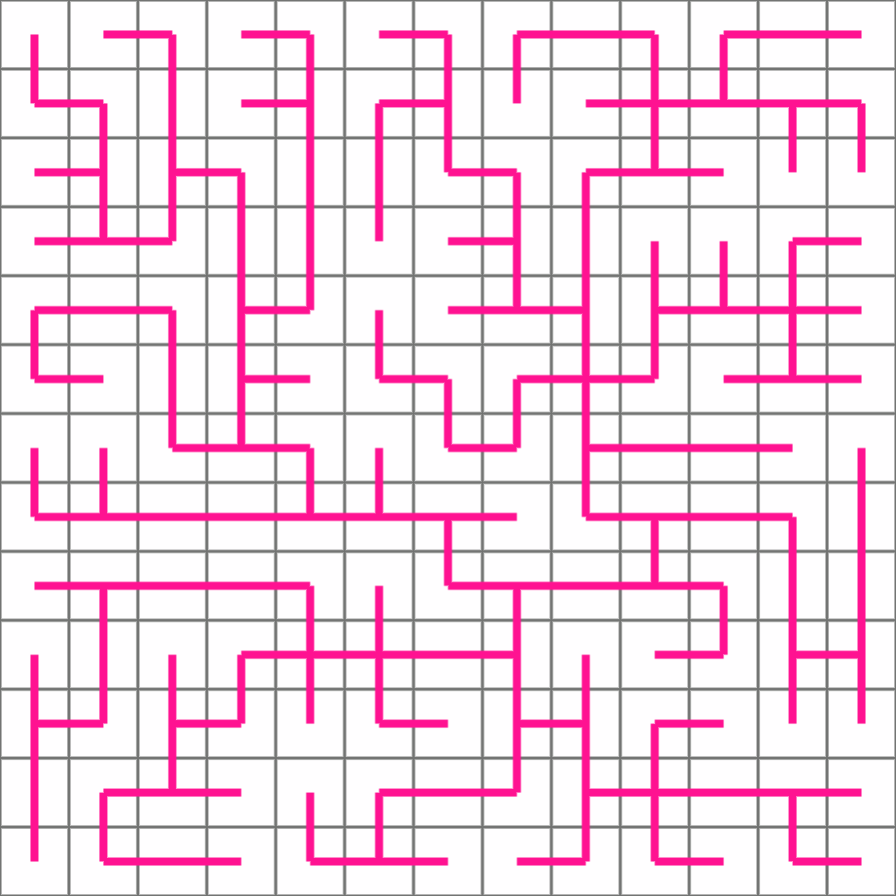
Give the GLSL for this pattern, as a three.js fragment shader.

```glsl
// Draws a perfect maze as pink lines joining the cell centres of a thin grey grid.
// A random tree grows toward a root node; two passes then swap edges inside
// alternating unit faces, which removes directional bias but keeps it a tree.

#define CELLS 13.0
#define ROOT vec2(8.0, 4.0)
#define SEED 17.0
#define PATH_HALF_WIDTH 0.058
#define GRID_HALF_WIDTH 0.0225
#define EDGE_SOFTNESS 0.0254
#define PAPER vec3(1.0, 0.997, 1.0)
#define GRID_GREY vec3(0.45, 0.455, 0.45)
#define PATH_PINK vec3(1.0, 0.07, 0.57)

varying vec2 vUv;

const vec2 X = vec2(1.0, 0.0);
const vec2 Y = vec2(0.0, 1.0);

float hash(vec2 p, float salt) {
  vec3 h = fract(vec3(p.xyx + salt + SEED) * vec3(0.1031, 0.1030, 0.0973));
  h += dot(h, h.yzx + 33.33);
  return fract((h.x + h.y) * h.z);
}

// 1 if the initial tree joins node a to node a + d.
float treeEdge(vec2 a, vec2 d) {
  vec2 b = a + d;
  if (min(a.x, a.y) < -0.5 || max(b.x, b.y) > CELLS - 0.5) return 0.0;
  vec2 child = dot(a + 0.5 * d - ROOT, d) > 0.0 ? b : a;
  vec2 away = abs(child - ROOT);
  bool goesAcross = hash(child, 0.0) < 0.5;
  if (away.x < 0.5) goesAcross = false;
  if (away.y < 0.5) goesAcross = true;
  return goesAcross == (d.x > 0.5) ? 1.0 : 0.0;
}

// Lower left node of the face of the given parity that borders an edge.
vec2 faceOf(vec2 a, vec2 d, float parity) {
  return mod(a.x + a.y + parity, 2.0) < 0.5 ? a : a - d.yx;
}

// Face edges are ordered bottom, right, top, left.
// A face with three edges gets a new random gap, so no loop can appear.
float swapEdge(vec4 edges, vec2 face, vec2 a, vec2 d, float salt) {
  bool nearSide = dot(abs(a - face), vec2(1.0)) < 0.5;
  float side = d.x > 0.5 ? (nearSide ? 0.0 : 2.0) : (nearSide ? 3.0 : 1.0);
  if (abs(dot(edges, vec4(1.0)) - 3.0) < 0.5) {
    float gap = floor(4.0 * hash(face, salt));
    return abs(side - gap) < 0.5 ? 0.0 : 1.0;
  }
  return dot(edges, vec4(equal(vec4(side), vec4(0.0, 1.0, 2.0, 3.0))));
}

float mixedEdge(vec2 a, vec2 d) {
  vec2 f = faceOf(a, d, 0.0);
  vec4 edges = vec4(treeEdge(f, X), treeEdge(f + X, Y), treeEdge(f + Y, X), treeEdge(f, Y));
  return swapEdge(edges, f, a, d, 41.0);
}

float mazeEdge(vec2 a, vec2 d) {
  vec2 f = faceOf(a, d, 1.0);
  vec4 edges = vec4(mixedEdge(f, X), mixedEdge(f + X, Y), mixedEdge(f + Y, X), mixedEdge(f, Y));
  return swapEdge(edges, f, a, d, 83.0);
}

float softStep(float inside) {
  return clamp(inside / EDGE_SOFTNESS + 0.5, 0.0, 1.0);
}

// Coverage of the two arms of a node along one axis, with square ends.
float pathArms(vec2 node, vec2 offset, vec2 d) {
  float cover = softStep(PATH_HALF_WIDTH - abs(dot(offset, d.yx)));
  if (cover <= 0.0) return 0.0;
  float ahead = softStep(dot(offset, d));
  float joined = 0.0;
  if (ahead > 0.0) joined += ahead * mazeEdge(node, d);
  if (ahead < 1.0) joined += (1.0 - ahead) * mazeEdge(node - d, d);
  return cover * joined;
}

void main() {
  vec2 p = vUv * CELLS;
  vec2 node = floor(p);
  vec2 offset = p - node - 0.5;

  // Grid lines on the cell borders
  vec2 toBorder = 0.5 - abs(offset);
  float grid = softStep(GRID_HALF_WIDTH - min(toBorder.x, toBorder.y));
  vec3 color = mix(PAPER, GRID_GREY, grid);

  // Maze paths through the cell centres
  float path = max(pathArms(node, offset, X), pathArms(node, offset, Y));
  color = mix(color, PATH_PINK, path);

  gl_FragColor = vec4(color, 1.0);
}
```
